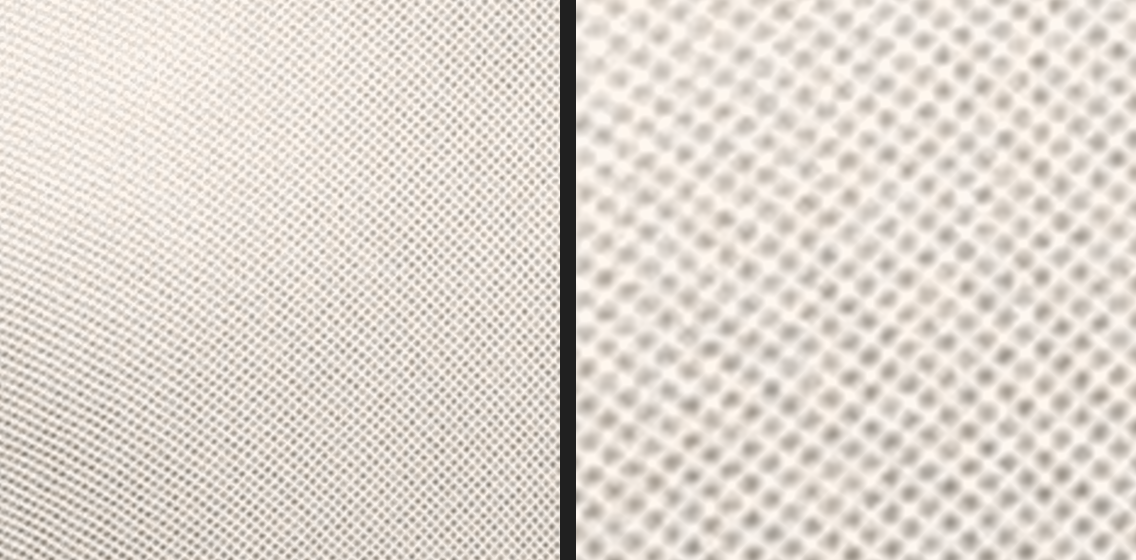
Left: the whole. Right: its middle third, enlarged.
Write a Shadertoy shader that draws this texture.

```glsl
// Fine woven mesh of pale threads crossing on the diagonal, with small grey holes.
// Two families of thread phases bend slightly over the cloth; their product gives
// the holes, and a soft glow at the upper left washes out the contrast.

const float TAU = 6.2831853;
const float RISING_COUNT = 50.0;   // threads climbing to the right
const float FALLING_COUNT = 50.0;  // threads dropping to the right
const vec3 HOLE_COLOR = vec3(0.56, 0.53, 0.49);
const vec3 THREAD_COLOR = vec3(0.98, 0.95, 0.92);

float hash(vec2 p) {
    return fract(sin(dot(p, vec2(127.1, 311.7))) * 43758.5453);
}

float valueNoise(vec2 p) {
    vec2 cell = floor(p);
    vec2 f = fract(p);
    f = f * f * (3.0 - 2.0 * f);
    float low = mix(hash(cell), hash(cell + vec2(1.0, 0.0)), f.x);
    float high = mix(hash(cell + vec2(0.0, 1.0)), hash(cell + vec2(1.0, 1.0)), f.x);
    return mix(low, high, f.y);
}

// Thread coordinates: whole numbers lie on thread centres.
vec2 threadPhase(vec2 uv) {
    float rising = RISING_COUNT * (uv.x - 0.92 * uv.y);
    // The falling threads steepen to the right and flatten towards the top.
    float bend = 0.5 + 0.25 * uv.x - 0.1 * uv.y;
    float falling = FALLING_COUNT * (uv.y + bend * uv.x);
    return vec2(rising, falling);
}

// Zero on a thread centre, one midway between two threads.
vec2 gapProfile(vec2 phase) {
    return 0.5 - 0.5 * cos(TAU * phase);
}

// Brightness of the weave from 0 (deep hole) to 1 (lit thread).
float weaveTone(vec2 phase, float contrast, float ribbing) {
    vec2 gap = gapProfile(phase);
    float hole = gap.x * gap.y;
    float pocket = mix(hole, sqrt(hole), 0.45);
    float groove = gap.y * mix(gap.x, 1.0, 0.45);
    float depth = mix(pocket, groove, ribbing);
    float wear = 0.5 * (hash(floor(phase)) - 0.5) * hole;
    float crossing = (1.0 - gap.x) * (1.0 - gap.y);
    return 0.93 - contrast * (depth + wear) + 0.13 * crossing;
}

void mainImage(out vec4 fragColor, in vec2 fragCoord) {
    vec2 uv = fragCoord / iResolution.xy;

    // Lighting over the whole cloth
    float glow = 1.0 - smoothstep(0.05, 0.8, length(uv - vec2(0.14, 0.92)));
    float lowerShade = 1.0 - smoothstep(0.0, 0.7, uv.y);
    float ribbing = 1.0 - smoothstep(0.0, 0.5, uv.x);
    float contrast = mix(0.6, 0.22, glow) + (0.1 + 0.12 * ribbing) * lowerShade;

    // Slightly uneven threads
    vec2 wobble = vec2(valueNoise(uv * 24.0), valueNoise(uv * 24.0 + 37.0)) - 0.5;
    float tone = weaveTone(threadPhase(uv) + 0.18 * wobble, contrast, ribbing);

    // Broad light and fine grain
    tone += 0.04 * glow - 0.07 * lowerShade;
    tone += 0.03 * (valueNoise(uv * 9.0) - 0.5);
    tone += 0.22 * (valueNoise(uv * 230.0) - 0.5);

    vec3 color = mix(HOLE_COLOR, THREAD_COLOR, clamp(tone, -0.1, 1.04));
    float warmth = valueNoise(uv * 60.0 + 11.0) - 0.5;
    color += 0.015 * warmth * vec3(1.0, 0.0, -1.0);
    fragColor = vec4(color, 1.0);
}
```
